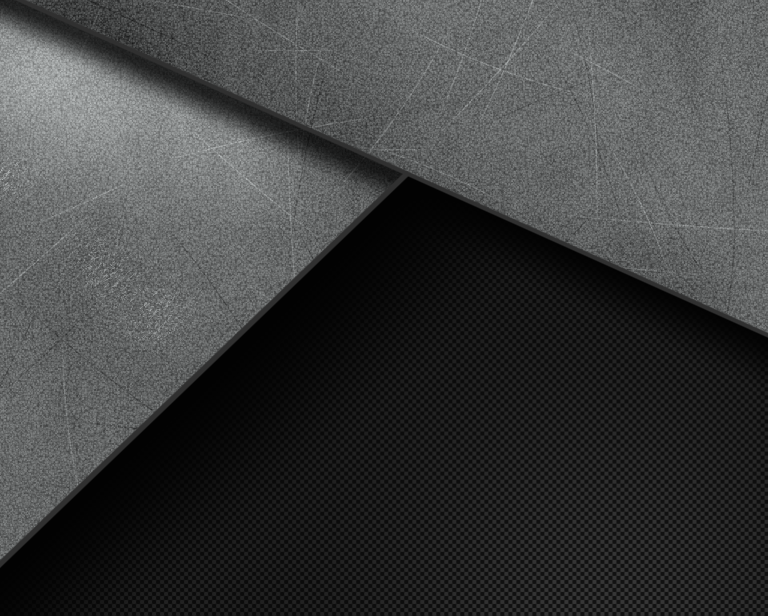
Write a WebGL 1 fragment shader that draws this background.

```glsl
precision highp float;
// Two scratched steel plates overlapping above a dark checkered carbon weave.

uniform vec2 u_resolution;

const vec2 CANVAS = vec2(1.249, 1.0);
const vec3 STEEL_TINT = vec3(0.98, 1.0, 1.0);
const vec3 BEVEL_COLOR = vec3(0.19);
const float WEAVE_CELL = 0.00651;
const float PI = 3.14159;

float hash(vec2 p) {
  vec3 q = fract(p.xyx * vec3(0.1031, 0.1030, 0.0973));
  q += dot(q, q.yzx + 33.33);
  return fract((q.x + q.y) * q.z);
}

// Distance to the nearest of one random point per cell.
float cellular(vec2 p) {
  vec2 cell = floor(p);
  float nearest = 2.0;
  for (int y = -1; y <= 1; y++) {
    for (int x = -1; x <= 1; x++) {
      vec2 c = cell + vec2(float(x), float(y));
      vec2 site = c + vec2(hash(c), hash(c + 71.7));
      nearest = min(nearest, distance(p, site));
    }
  }
  return nearest;
}

// Layered, rotated sines for cloudy tarnish, about -1 to 1.
float tarnish(vec2 p) {
  float sum = 0.0;
  float amp = 0.5;
  for (int i = 0; i < 5; i++) {
    p = mat2(0.8, 0.6, -0.6, 0.8) * p * 1.8 + 1.7;
    p += 0.6 * sin(p.yx * 1.3);
    sum += amp * sin(p.x) * sin(p.y);
    amp *= 0.72;
  }
  return sum;
}

float glow(vec2 p, vec2 center, float radius) {
  vec2 q = (p - center) / radius;
  return exp(-dot(q, q));
}

// Signed distance to the line a-b, positive on its left.
float lineSide(vec2 p, vec2 a, vec2 b) {
  vec2 d = normalize(b - a);
  return dot(p - a, vec2(-d.y, d.x));
}

// Fine, slightly bent scratches; mostly pale, some dark.
float scratches(vec2 p, float px) {
  float sum = 0.0;
  for (int i = 0; i < 70; i++) {
    float n = float(i) + 3.0;
    vec2 q = p - CANVAS * vec2(hash(vec2(n, 1.3)), hash(vec2(n, 8.1)));
    float angle = PI * hash(vec2(n, 15.7));
    float reach = mix(0.04, 0.26, hash(vec2(n, 23.9)));
    float tone = hash(vec2(n, 31.1)) > 0.35 ? 0.13 : -0.10;
    q = mat2(cos(angle), -sin(angle), sin(angle), cos(angle)) * q;
    q.y += (hash(vec2(n, 42.3)) - 0.5) * q.x * q.x;
    float stroke = 1.0 - smoothstep(0.0002, 0.0004 + px, abs(q.y));
    float fade = 1.0 - smoothstep(0.3 * reach, reach, abs(q.x));
    sum += tone * stroke * fade * (0.5 + 0.5 * hash(floor(p * 190.0)));
  }
  return sum;
}

// Grain, tarnish and scratches shared by both plates.
float wear(vec2 p, float px) {
  float grain = 0.16 * (0.48 - cellular(p * 240.0));
  grain += 0.12 * (hash(floor(p * 410.0)) - 0.5);
  float chips = smoothstep(0.32, 0.12, cellular(p * 95.0 + 2.0 * tarnish(p * 30.0)));
  float chipped = glow(p, vec2(0.16, 0.57), 0.06) + glow(p, vec2(0.25, 0.49), 0.06)
    + glow(p, vec2(0.01, 0.71), 0.04) + 0.25 * glow(p, vec2(1.15, 0.88), 0.2);
  return grain + 0.035 * tarnish(p * 5.0) + 0.16 * chips * chipped + scratches(p, px);
}

float leftLight(vec2 p) {
  return 0.365 + 0.23 * glow(p, vec2(0.12, 0.86), 0.17)
    + 0.14 * glow(p, vec2(0.36, 0.76), 0.15)
    + 0.08 * glow(p, vec2(0.0, 0.9), 0.12) + 0.04 * glow(p, vec2(0.05, 0.2), 0.2);
}

float upperLight(vec2 p, float edge) {
  return 0.37 + 0.06 * glow(p, vec2(1.12, 0.78), 0.25)
    + 0.04 * glow(p, vec2(0.72, 0.98), 0.22) + 0.06 * glow(p, vec2(1.25, 0.5), 0.12)
    - 0.09 * glow(p, vec2(0.15, 1.0), 0.22) - 0.06 * exp(-edge * 14.0);
}

vec3 weave(vec2 p, float upperGap, float leftGap, float px) {
  vec2 wave = sin(PI * p / WEAVE_CELL);
  float soft = 0.15 + 1.2 * px / WEAVE_CELL;
  float checker = smoothstep(-soft, soft, wave.x * wave.y);
  float light = 0.085 + 0.12 * glow(p, vec2(1.0, 0.0), 0.42) + 0.05 * glow(p, vec2(0.1, 0.0), 0.3);
  float shade = smoothstep(0.0, 0.26, leftGap) * smoothstep(-0.01, 0.09, upperGap);
  return vec3(0.008 + light * shade * mix(0.3, 1.0, checker));
}

// Steel face with a dark bevel along its cut edge.
vec3 plate(float light, float edge, float bevel, float px) {
  return mix(BEVEL_COLOR, light * STEEL_TINT, smoothstep(bevel - px, bevel + px, edge));
}

void main() {
  vec2 p = gl_FragCoord.xy / u_resolution * CANVAS;
  float px = 1.0 / u_resolution.y;
  float upper = lineSide(p, vec2(0.024, 1.0), vec2(1.251, 0.451));
  float left = lineSide(p, vec2(0.0, 0.078), vec2(0.660, 0.710));
  float marks = wear(p, px);

  vec3 color = weave(p, -upper, -left, px);

  // The upper plate casts a soft shadow on the left plate.
  float shadow = mix(0.25, 1.0, smoothstep(0.008, 0.062, -upper));
  vec3 leftPlate = plate((leftLight(p) + marks) * shadow, left, 0.009, px);
  color = mix(color, leftPlate, smoothstep(-px, px, left));

  vec3 upperPlate = plate(upperLight(p, max(upper, 0.0)) + marks, upper, 0.007, px);
  color = mix(color, upperPlate, smoothstep(-px, px, upper));

  gl_FragColor = vec4(clamp(color, 0.0, 1.0), 1.0);
}
```
